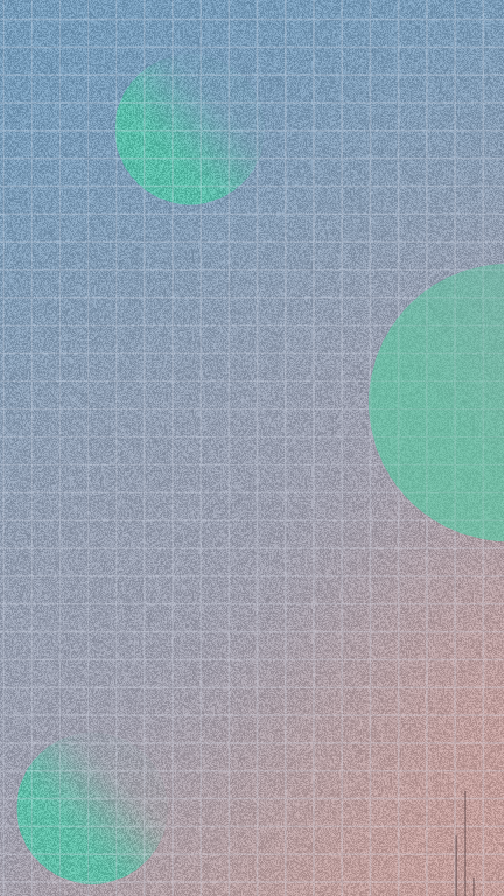
Reproduce this background procedurally as a WebGL 2 fragment shader.

```glsl
#version 300 es
precision highp float;

uniform vec2 u_resolution;
out vec4 fragColor;

float hash(vec2 cell) {
    vec3 q = fract(vec3(cell.xyx) * 0.1031);
    q += dot(q, q.yzx + 33.33);
    return fract((q.x + q.y) * q.z);
}

// Soft coverage of a signed distance, one pixel wide
float cover(float dist, float pixel) {
    return clamp(0.5 - dist / pixel, 0.0, 1.0);
}

// Blue at the top, grey in the middle, rose at the lower right
vec3 backdrop(vec2 uv) {
    float depth = 1.0 - uv.y;
    float t = 0.62 * depth + 0.12 * uv.x + 0.26 * uv.x * depth;
    vec3 blue = vec3(0.46, 0.61, 0.73);
    vec3 grey = vec3(0.60, 0.625, 0.69);
    vec3 rose = vec3(0.75, 0.62, 0.61);
    vec3 color = mix(blue, grey, smoothstep(0.0, 0.52, t));
    color = mix(color, rose, smoothstep(0.45, 0.95, t));
    float glow = exp(-8.0 * dot(uv - vec2(1.0, 0.2), uv - vec2(1.0, 0.2)));
    return mix(color, vec3(0.79, 0.61, 0.59), 0.35 * glow);
}

// Disc opacity, fading out towards the upper right
float fadingDisc(vec2 p, vec2 center, float radius, float pixel) {
    vec2 d = p - center;
    float along = (d.x + d.y) * 0.7071 / radius;
    float fade = 1.0 - smoothstep(-0.55, 0.65, along);
    return cover(length(d) - radius, pixel) * mix(0.05, 0.85, fade);
}

// Thin pale lines of a grid with slightly wide cells
float gridLines(vec2 p, float pixel) {
    vec2 size = vec2(0.0560, 0.0552);
    vec2 offset = vec2(0.007, 0.0278);
    vec2 dist = abs(fract((p - offset) / size + 0.5) - 0.5) * size;
    return max(cover(dist.x - 0.0016, pixel), cover(dist.y - 0.0016, pixel));
}

void main() {
    vec2 p = gl_FragCoord.xy / u_resolution.x;
    vec2 uv = gl_FragCoord.xy / u_resolution;
    float pixel = 1.0 / u_resolution.x;
    vec3 color = backdrop(uv);

    // Green discs: two fading, one large and even at the right edge
    vec3 green = vec3(0.32, 0.76, 0.65);
    color = mix(color, green, fadingDisc(p, vec2(0.377, 1.521), 0.149, pixel));
    color = mix(color, green, fadingDisc(p, vec2(0.183, 0.174), 0.150, pixel));
    vec2 toLarge = p - vec2(1.007, 0.979);
    float large = cover(length(toLarge) - 0.275, pixel);
    float evenness = 0.72 - 0.5 * (toLarge.x + toLarge.y);
    color = mix(color, vec3(0.39, 0.76, 0.64), large * clamp(evenness, 0.55, 0.8));

    // Grain and grid, both quieter over the large disc
    float quiet = mix(1.0, 0.55, large);
    color += (hash(floor(p * 432.0)) - 0.5) * 0.17 * quiet;
    color = mix(color, vec3(0.85, 0.87, 0.92), gridLines(p, pixel) * 0.3 * quiet);

    // Dark upright strokes at the lower right
    vec3 heights = vec3(0.120, 0.208, 0.035);
    for (int i = 0; i < 3; i++) {
        float across = abs(p.x - 0.905 - 0.0177 * float(i)) - 0.0011;
        float stroke = cover(max(across, p.y - heights[i]), pixel);
        color = mix(color, vec3(0.30, 0.22, 0.23), stroke * 0.75);
    }

    fragColor = vec4(clamp(color, 0.0, 1.0), 1.0);
}
```
